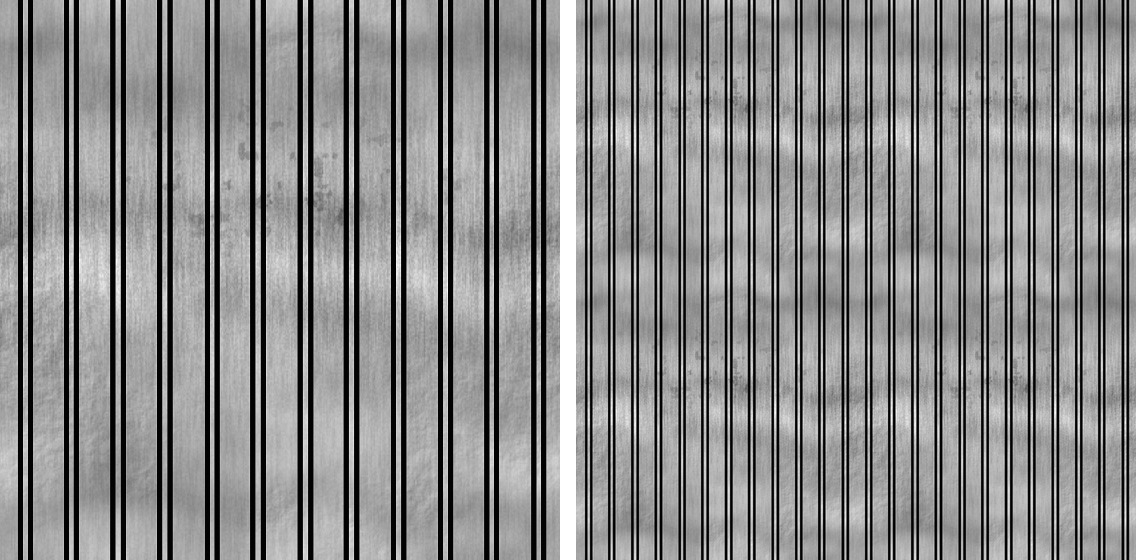
Left, the tile; right, the same tile 2 across and 2 down.
This texture is drawn by a Shadertoy shader. Its source:

```glsl
// Brushed grey metal panels divided by twelve pairs of black vertical bars.

const float COLUMNS = 12.0;         // bar pairs across the canvas
const float PAIR_CENTRE = 0.54;     // all bar sizes are in column widths
const float BAR_OFFSET = 0.109;     // pair centre to the middle of a bar
const float BAR_HALF_WIDTH = 0.057;
const float CENTRE_JITTER = 0.022;
const float OFFSET_JITTER = 0.012;
const float RIM_WIDTH = 0.022;
const float RIM_LIGHT = 0.10;
const float STRIP_LIGHT = 0.06;
const float METAL_TONE = 0.66;
const float PANEL_VARIATION = 0.035;
const float BLOTCH_STRENGTH = 0.30;
const float STREAK_STRENGTH = 0.15;
const float GRAIN_STRENGTH = 0.09;
const float RELIEF_STRENGTH = 0.55;
const float STAIN_STRENGTH = 0.16;
const vec3 BAR_COLOUR = vec3(0.006);

// Soft horizontal sheen bands: height, half width, brightness
const int BAND_COUNT = 6;
const vec3 BANDS[BAND_COUNT] = vec3[](
    vec3(0.10, 0.040, -0.09), vec3(0.34, 0.060, 0.02),
    vec3(0.49, 0.050, 0.11), vec3(0.605, 0.030, -0.08),
    vec3(0.72, 0.050, 0.05), vec3(0.93, 0.040, -0.10));

float hash(vec2 cell, float seed) {
    uvec3 h = uvec3(ivec3(vec3(cell, seed)));
    uint n = h.x * 1597334677u ^ h.y * 3812015801u ^ h.z * 2798796415u;
    n = (n ^ (n >> 16)) * 2146121005u;
    n = (n ^ (n >> 15)) * 2221713035u;
    return float((n ^ (n >> 16)) >> 8) / 16777216.0;
}

// Value noise that wraps after a whole number of cells
float noise(vec2 uv, vec2 cells, float seed) {
    vec2 p = uv * cells;
    vec2 i = floor(p), f = fract(p);
    f = f * f * (3.0 - 2.0 * f);
    vec2 a = mod(i, cells), b = mod(i + 1.0, cells);
    return mix(mix(hash(a, seed), hash(vec2(b.x, a.y), seed), f.x),
               mix(hash(vec2(a.x, b.y), seed), hash(b, seed), f.x), f.y);
}

float fbm(vec2 uv, vec2 cells, float seed) {
    float sum = 0.0, weight = 0.5;
    for (int k = 0; k < 4; k++) {
        sum += weight * noise(uv, cells, seed + float(k));
        cells *= 2.0;
        weight *= 0.5;
    }
    return sum / 0.9375;
}

// Wrapped bell curve around a point of the unit interval
float bell(float x, float centre, float width) {
    float d = (fract(x - centre + 0.5) - 0.5) / width;
    return exp(-d * d);
}

float sheen(vec2 uv) {
    float y = uv.y + 0.10 * (noise(uv, vec2(7.0, 3.0), 11.0) - 0.5);
    float strength = 0.5 + noise(uv, vec2(6.0, 4.0), 12.0);
    float sum = 0.0;
    for (int k = 0; k < BAND_COUNT; k++)
        sum += BANDS[k].z * bell(y, BANDS[k].x, BANDS[k].y);
    return sum * strength;
}

float metal(vec2 uv) {
    float worn = bell(uv.y, 0.56, 0.22);
    float tone = METAL_TONE + sheen(uv);
    tone += BLOTCH_STRENGTH * (fbm(uv, vec2(5.0, 6.0), 21.0) - 0.5);

    // Vertical brushing and fine grain, strongest in the worn middle
    float streak = 0.6 * noise(uv, vec2(380.0, 28.0), 31.0)
                 + 0.4 * noise(uv, vec2(190.0, 12.0), 32.0) - 0.5;
    tone += STREAK_STRENGTH * streak * (0.55 + 0.65 * worn);
    float grain = noise(uv, vec2(420.0, 300.0), 33.0) - 0.5;
    tone += GRAIN_STRENGTH * grain * (0.5 + 0.8 * worn);

    // Patches of rough relief, lit from the upper left
    vec2 toLight = vec2(-0.002, 0.002);
    vec2 bumps = vec2(40.0);
    float slope = fbm(uv, bumps, 41.0) - fbm(uv + toLight, bumps, 41.0);
    float rough = smoothstep(0.5, 0.72, fbm(uv, vec2(4.0), 46.0));
    tone += RELIEF_STRENGTH * slope * (0.12 + rough);

    // Small dark stains above the middle
    float spots = smoothstep(0.66, 0.76, fbm(uv, vec2(44.0, 36.0), 51.0));
    float stained = bell(uv.y, 0.67, 0.13) * (0.3 + 0.7 * bell(uv.x, 0.48, 0.25));
    return tone - STAIN_STRENGTH * spots * stained;
}

void mainImage(out vec4 fragColor, in vec2 fragCoord) {
    vec2 uv = fragCoord / iResolution.xy;
    float x = uv.x * COLUMNS;
    float column = floor(x);
    float aa = 0.5 * COLUMNS / iResolution.x;

    // Signed distance to the nearest bar, with slight shifts per pair
    float centre = PAIR_CENTRE + CENTRE_JITTER * (hash(vec2(column, 1.0), 61.0) - 0.5);
    float offset = BAR_OFFSET + OFFSET_JITTER * (hash(vec2(column, 2.0), 62.0) - 0.5);
    float fromCentre = fract(x) - centre;
    float barDistance = abs(abs(fromCentre) - offset) - BAR_HALF_WIDTH;

    // Metal shade of the wide panels and the narrow strips
    float inStrip = 1.0 - step(offset, abs(fromCentre));
    float panel = mod(column + step(0.0, fromCentre), COLUMNS);
    float panelTone = PANEL_VARIATION * (hash(vec2(panel, 3.0), 63.0) - 0.5);
    float tone = metal(uv) + mix(panelTone, STRIP_LIGHT, inStrip);
    tone += RIM_LIGHT * (1.0 - smoothstep(0.0, RIM_WIDTH + aa, barDistance));

    float bar = 1.0 - smoothstep(-aa, aa, barDistance);
    vec3 colour = mix(vec3(clamp(tone, 0.0, 1.0)), BAR_COLOUR, bar);
    fragColor = vec4(colour, 1.0);
}
```
